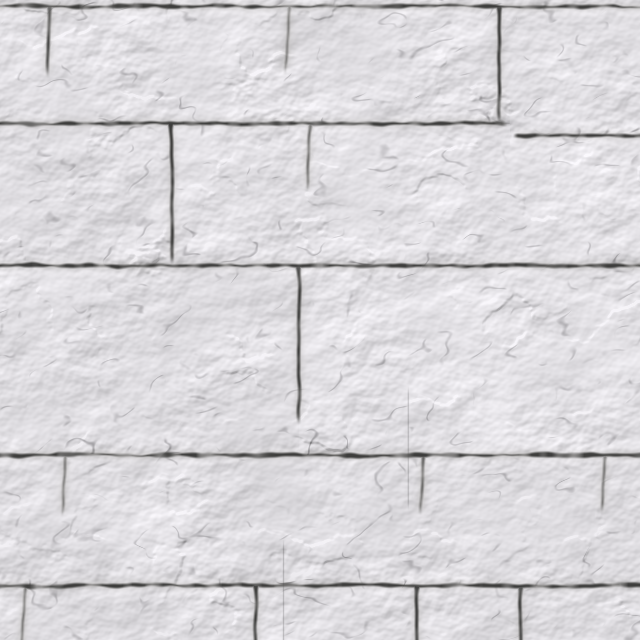
This texture is drawn by a Shadertoy shader. Its source:

```glsl
// Whitewashed ashlar wall: five courses of rough pale stone blocks with thin dark joints.
// Stone relief is gradient-noise fbm with chipped ledges and short creases, lit from the
// upper left; courses and upright joints are laid out by looping over short layout lists.

const vec3  STONE_TINT   = vec3(0.998, 0.990, 1.008);
const vec3  JOINT_COLOR  = vec3(0.24, 0.24, 0.235);
const vec3  STAIN_COLOR  = vec3(0.60, 0.59, 0.56);
const float STONE_VALUE  = 0.882;
const float RELIEF_SCALE = 17.0;
const float RELIEF_GAIN  = 0.78;
const float LEDGE_HEIGHT = 0.20;
const float CREASE_DARK  = 0.13;
const float JOINT_HALF   = 0.0025;   // half width of a joint
const float JOINT_SOFT   = 0.0026;   // blur of its edges
const float SEAM_STEP    = 0.018;    // drop of the second seam at its right end
const float SEAM_STEP_X  = 0.797;
const vec2  LIGHT_STEP   = vec2(-0.0014, 0.0027);

const int COURSES = 5;
const float COURSE_TOP[COURSES] = float[](0.990, 0.807, 0.585, 0.289, 0.085);
const int FIRST_JOINT[COURSES + 1] = int[](0, 3, 5, 6, 9, 13);
// Upright joints: x, depth below the seam, strength
const vec3 JOINTS[13] = vec3[](
    vec3(0.077, 0.112, 0.85), vec3(0.453, 0.108, 0.45), vec3(0.780, 0.184, 1.0),
    vec3(0.268, 0.222, 1.0),  vec3(0.485, 0.107, 0.60),
    vec3(0.467, 0.248, 1.0),
    vec3(0.103, 0.098, 0.52), vec3(0.662, 0.095, 0.62), vec3(0.946, 0.092, 0.55),
    vec3(0.040, 0.140, 0.50), vec3(0.400, 0.140, 0.95), vec3(0.651, 0.140, 1.0),
    vec3(0.814, 0.140, 0.95));
// Hairline cracks: x, lower end, upper end
const vec3 CRACKS[2] = vec3[](vec3(0.443, -0.03, 0.16), vec3(0.638, 0.20, 0.40));

vec2 hashGradient(vec2 cell) {
    vec3 h = fract(cell.xyx * vec3(0.1031, 0.1030, 0.0973));
    h += dot(h, h.yzx + 33.33);
    float angle = 6.2832 * fract((h.x + h.y) * h.z);
    return vec2(cos(angle), sin(angle));
}

float gradientNoise(vec2 p) {
    vec2 i = floor(p), f = p - i;
    vec2 u = f * f * f * (f * (f * 6.0 - 15.0) + 10.0);
    float a = dot(hashGradient(i), f);
    float b = dot(hashGradient(i + vec2(1, 0)), f - vec2(1, 0));
    float c = dot(hashGradient(i + vec2(0, 1)), f - vec2(0, 1));
    float d = dot(hashGradient(i + vec2(1, 1)), f - vec2(1, 1));
    return mix(mix(a, b, u.x), mix(c, d, u.x), u.y);
}

// Rough stone height, slightly longer along a gentle rise to the right
float stoneHeight(vec2 p) {
    vec2 q = mat2(0.72, -0.24, 0.18, 0.98) * p * RELIEF_SCALE + 40.0;
    float sum = 0.0, amplitude = 0.5;
    vec2 o = q;
    for (int i = 0; i < 4; i++) {
        sum += amplitude * gradientNoise(o);
        o = mat2(1.96, 0.40, -0.40, 1.96) * o + 9.7;
        amplitude *= 0.55;
    }
    float chipped = smoothstep(0.02, 0.3, gradientNoise(p * 9.0 + 5.0));
    float ledge = smoothstep(-0.04, 0.09, gradientNoise(q * 0.9 + 31.0) + 0.8 * sum);
    return sum + LEDGE_HEIGHT * chipped * ledge;
}

// Short broken scratches, sparse inside a block and denser on worn edges
float creases(vec2 p, float wear) {
    vec2 q = mat2(0.55, -0.34, 0.2, 0.94) * p * 24.0 + 7.0;
    q += 0.35 * vec2(gradientNoise(q * 2.1), gradientNoise(q * 2.1 + 19.0));
    float vein = 1.0 - smoothstep(0.0, 0.07, abs(gradientNoise(q)));
    float patches = gradientNoise(p * 21.0 + 3.0) + 0.4 * gradientNoise(p * 55.0);
    return vein * smoothstep(0.08, 0.36, patches + 0.22 * wear);
}

float stroke(float dist, float halfWidth, float soft) {
    return 1.0 - smoothstep(halfWidth - soft, halfWidth + soft, abs(dist));
}

void mainImage(out vec4 fragColor, in vec2 fragCoord) {
    vec2 p = fragCoord / iResolution.xy;
    float pixel = 1.0 / iResolution.y;
    float soft = max(pixel, JOINT_SOFT);
    float joint = 0.0, stain = 0.0, rim = 0.0, wear = 0.0, blockId = 0.0;

    for (int r = 0; r < COURSES; r++) {
        // Seam above the course, wavering in height, width and darkness
        float lane = float(r) * 7.3;
        float gap = r == 1 ? smoothstep(0.003, 0.014, abs(p.x - SEAM_STEP_X)) : 1.0;
        float seam = COURSE_TOP[r] - (r == 1 ? SEAM_STEP * step(SEAM_STEP_X, p.x) : 0.0)
                   + 0.0030 * gradientNoise(vec2(p.x * 13.0, lane + 0.4))
                   + 0.0018 * gradientNoise(vec2(p.x * 46.0, lane + 1.4));
        float below = seam - p.y;
        float thick = JOINT_HALF * (0.95 + 1.3 * gradientNoise(vec2(p.x * 31.0, lane + 2.6)));
        float dark = gap * clamp(0.90 + 1.1 * gradientNoise(vec2(p.x * 41.0, lane + 4.5)), 0.4, 1.0);
        joint = max(joint, dark * stroke(below, thick, soft));
        stain = max(stain, 0.42 * gap * exp(-abs(below) / 0.0048));
        if (below > 0.0) rim = exp(-pow((below - 0.010) / 0.005, 2.0));
        else wear = max(wear, exp(below / 0.024));
        if (below > 0.0) blockId = lane;

        // Upright joints hang from the seam, flare at the top and taper out
        for (int j = FIRST_JOINT[r]; j < FIRST_JOINT[r + 1]; j++) {
            vec3 J = JOINTS[j];
            float lean = 0.14 * (1.0 - J.z) * max(below, 0.0);
            float side = p.x - J.x + lean
                       + 0.003 * gradientNoise(vec2(p.y * 26.0, J.x * 50.0));
            float inside = smoothstep(-0.001, 0.001, below)
                         * (1.0 - smoothstep(J.y - 0.020, J.y + 0.002, below));
            float flare = 0.003 * J.z * exp(-max(below, 0.0) / 0.005);
            float width = JOINT_HALF * mix(0.5, 0.95, J.z) + flare;
            float fade = 0.92 + 0.5 * gradientNoise(vec2(p.y * 45.0, J.x * 70.0));
            joint = max(joint, min(J.z * fade, 1.0) * inside * stroke(side, width, soft));
            stain = max(stain, 0.42 * inside * exp(-abs(side) / 0.0048));
            if (below > 0.0 && J.z > 0.9 && side > 0.0) blockId += 1.7;
        }
    }

    // Relief lighting, rougher along the worn lower edges
    float slope = stoneHeight(p) - stoneHeight(p + LIGHT_STEP);
    wear *= smoothstep(-0.25, 0.3, gradientNoise(p * 12.0 + 8.0));
    float rough = 0.85 + 0.7 * gradientNoise(p * 8.0 + 12.0) + 0.9 * wear;
    float shade = slope * RELIEF_GAIN * rough;
    shade = clamp(shade * (shade < 0.0 ? 1.25 : 1.0), -0.24, 0.075);
    float tone = 0.045 * gradientNoise(p * vec2(6.0, 8.0) + 3.0) + 0.008 * sin(blockId * 5.1);
    vec3 color = STONE_TINT * (STONE_VALUE + shade + tone + 0.025 * rim);
    color -= CREASE_DARK * (1.0 + wear) * creases(p, wear);

    // Cracks, stains and dark joints
    for (int k = 0; k < 2; k++) {
        vec3 c = CRACKS[k];
        float span = smoothstep(c.y, c.y + 0.02, p.y) * (1.0 - smoothstep(c.z - 0.02, c.z, p.y));
        color *= 1.0 - 0.2 * span * stroke(p.x - c.x, 0.0008, max(pixel, 0.0014));
    }
    color = mix(color, STAIN_COLOR, stain);
    color = mix(color, JOINT_COLOR, joint);
    fragColor = vec4(clamp(color, 0.0, 1.0), 1.0);
}
```
